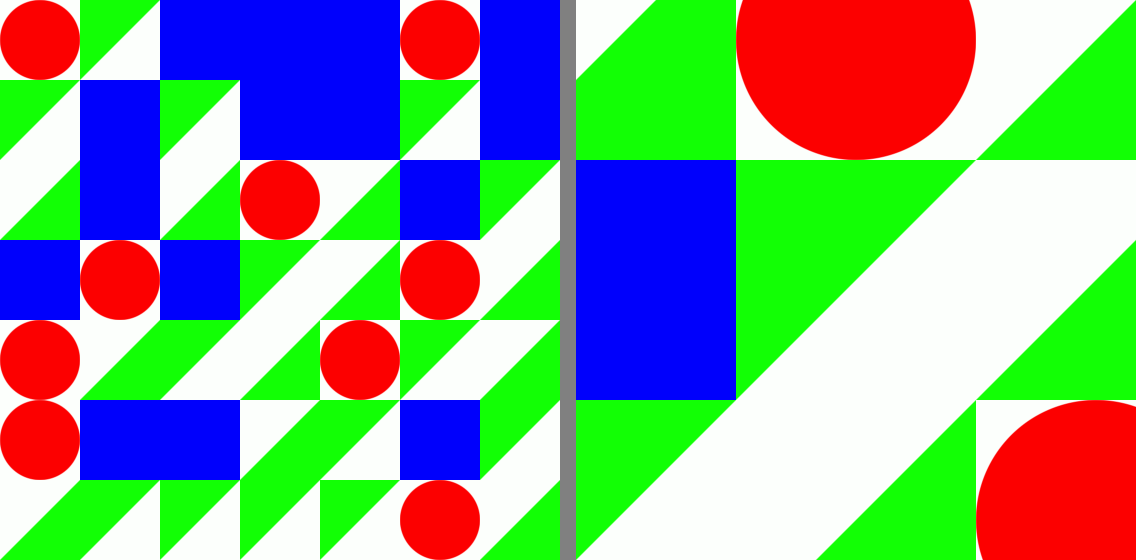
Left, the full canvas; right, a detail of the centre.
Give the GLSL for this pattern, as a three.js fragment shader.

```glsl
// A 7 by 7 mosaic of blue squares, red discs and green half-square triangles
// on white. The cells are shuffled by ranking a hash of each one, so every
// kind of tile appears a fixed number of times.
varying vec2 vUv;

const float CELLS = 7.0;

// Sine-free hash of a cell to 0..1
float hash(vec2 cell) {
  vec3 p = fract((cell.xyx + 17.0) * vec3(0.1031, 0.1030, 0.0973));
  p += dot(p, p.yzx + 33.33);
  return fract((p.x + p.y) * p.z);
}

// Position of a cell in the shuffled order, 0 to 48
float shuffledRank(vec2 cell) {
  float own = hash(cell);
  float rank = 0.0;
  for (int y = 0; y < 7; y++) {
    for (int x = 0; x < 7; x++) {
      if (hash(vec2(float(x), float(y))) < own) rank += 1.0;
    }
  }
  return rank;
}

// Share of a pixel covered by a shape at signed distance d
float coverage(float d, float pixel) {
  return clamp(0.5 - d / pixel, 0.0, 1.0);
}

// Colour of the mosaic at p, measured in cells
vec3 mosaic(vec2 p, float pixel) {
  vec3 white = vec3(0.99, 1.0, 0.99);
  vec3 green = vec3(0.07, 1.0, 0.02);
  vec3 red = vec3(0.99, 0.0, 0.0);
  vec3 blue = vec3(0.0, 0.0, 0.99);

  vec2 q = fract(p);
  float rank = shuffledRank(floor(p));
  float diagonal = (q.x - q.y) * 0.7071;

  // 15 squares, 14 upper-left triangles, 11 lower-right triangles, 9 discs
  if (rank < 15.0) return blue;
  if (rank < 29.0) return mix(white, green, coverage(diagonal, pixel));
  if (rank < 40.0) return mix(white, green, coverage(-diagonal, pixel));
  return mix(white, red, coverage(length(q - 0.5) - 0.5, pixel));
}

void main() {
  vec2 p = vUv * CELLS;
  float pixel = fwidth(p.x);

  // Four samples per pixel soften the borders between cells
  vec3 color = vec3(0.0);
  for (int i = 0; i < 4; i++) {
    vec2 corner = vec2(mod(float(i), 2.0), floor(float(i) / 2.0)) - 0.5;
    color += mosaic(p + corner * 0.5 * pixel, pixel);
  }
  gl_FragColor = vec4(color / 4.0, 1.0);
}
```
